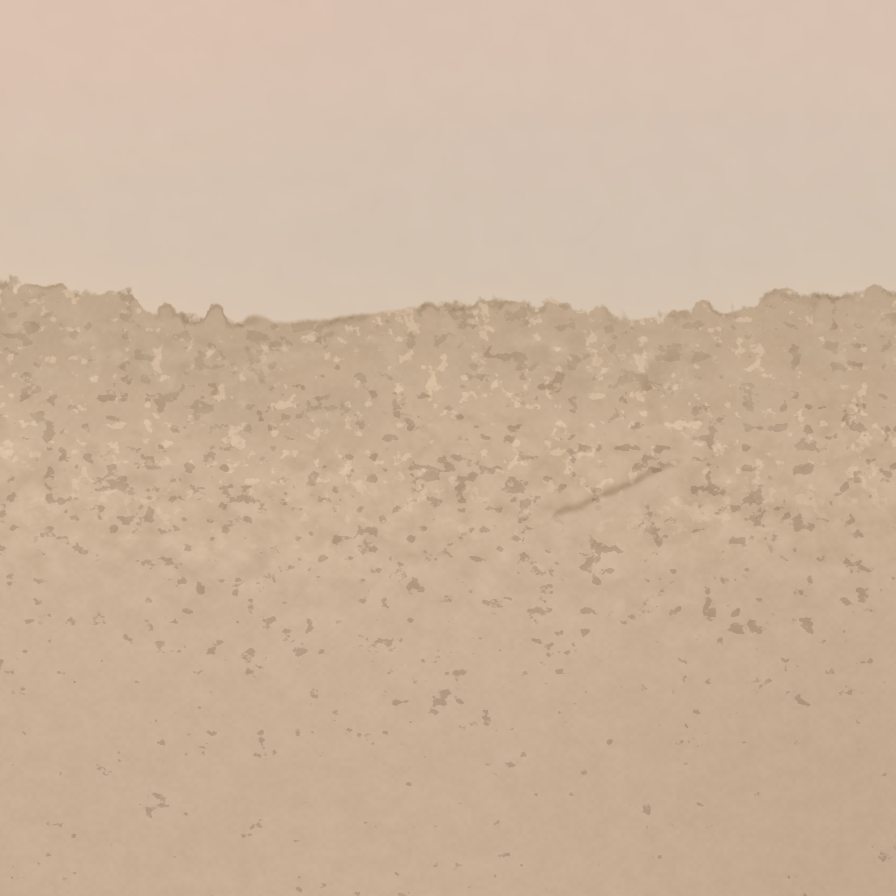
This texture is drawn by a three.js fragment shader. Its source:

```glsl
// A pale dusty sky above a sandy slope with a ragged, scrubby crest.
// Layered value noise breaks up the crest and scatters dark and light flecks
// that thin out downhill; one short slanting ridge crosses the slope.
varying vec2 vUv;

float hash(vec2 p) {
  return fract(sin(dot(p, vec2(127.1, 311.7))) * 43758.5453);
}

float noise(vec2 p) {
  vec2 i = floor(p), f = fract(p);
  f = f * f * (3.0 - 2.0 * f);
  return mix(mix(hash(i), hash(i + vec2(1.0, 0.0)), f.x),
             mix(hash(i + vec2(0.0, 1.0)), hash(i + 1.0), f.x), f.y);
}

float fbm(vec2 p) {
  float sum = 0.0, amp = 0.5;
  for (int i = 0; i < 4; i++) {
    sum += amp * noise(p);
    p = mat2(1.6, 1.2, -1.2, 1.6) * p + 7.3;
    amp *= 0.5;
  }
  return sum / 0.9375;
}

// Height of the crest: a dip left of the middle and another to its right
float crestHeight(float x) {
  return 0.683 - 0.042 * smoothstep(0.0, 0.3, x) + 0.021 * smoothstep(0.3, 0.54, x)
       - 0.017 * smoothstep(0.6, 0.7, x) + 0.028 * smoothstep(0.72, 1.0, x);
}

vec3 skyColor(vec2 p, float above) {
  vec3 sky = mix(vec3(0.827, 0.760, 0.695), vec3(0.850, 0.758, 0.695),
                 smoothstep(0.72, 1.0, p.y));
  sky += vec3(0.012, 0.002, -0.003) * (1.0 - smoothstep(0.0, 0.6, p.x));
  sky += vec3(0.014, 0.008, -0.006) * exp(-max(above, 0.0) * 28.0);
  return sky + 0.012 * (fbm(p * 45.0) - 0.5);
}

vec3 groundColor(vec2 p, float depth) {
  // Patchy shaded band below the crest, opening into smooth sand
  float patches = fbm(p * vec2(11.0, 17.0) + 3.0);
  float clumps = fbm(p * vec2(48.0, 58.0));
  float shade = 1.0 - smoothstep(-0.05, 0.06,
                  depth - 0.10 - 0.16 * (patches - 0.5) - 0.24 * (clumps - 0.5));
  vec3 sand = mix(vec3(0.785, 0.683, 0.585), vec3(0.798, 0.699, 0.594),
                  smoothstep(0.1, 0.45, p.y));
  sand -= 0.022 * smoothstep(0.45, 1.0, p.x) * (1.0 - 0.5 * p.y);
  vec3 color = mix(sand, vec3(0.746, 0.651, 0.548), shade * 0.9);

  // Mottling, strongest in the middle of the slope
  float rough = smoothstep(0.0, 0.05, depth) * (1.0 - smoothstep(0.18, 0.42, depth));
  color += (0.025 + 0.085 * rough) * (clumps - 0.5);

  // Dark flecks, sparser with depth
  float fleck = fbm(p * vec2(72.0, 88.0) + 31.0);
  float limit = mix(0.61, 0.75, smoothstep(0.12, 0.6, depth));
  float dark = smoothstep(limit, limit + 0.09, fleck + 0.12 * (patches - 0.5));
  color -= vec3(0.090, 0.088, 0.082) * dark * (1.0 - 0.5 * shade);

  // Pale grains scattered through the scrub
  float grains = fbm(p * vec2(85.0, 95.0) + 57.0);
  color += vec3(0.070, 0.065, 0.058) * smoothstep(0.62, 0.75, grains)
         * (1.0 - smoothstep(0.12, 0.32, depth));

  // Slanting ridge: lit sand below a broken dark edge
  float along = (p.x - 0.60) / 0.16;
  float offset = p.y - 0.413 - 0.068 * along - 0.010 * (fbm(p * 40.0) - 0.5);
  float span = smoothstep(-0.1, 0.15, along) * (1.0 - smoothstep(0.92, 1.04, along));
  float edge = exp(-pow((offset - 0.004) / 0.0045, 2.0));
  color -= 0.085 * span * edge * smoothstep(0.38, 0.62, noise(p * 30.0) + 0.35 * along);
  float lit = smoothstep(-0.04, -0.008, offset) * (1.0 - smoothstep(-0.006, 0.002, offset));
  color = mix(color, vec3(0.800, 0.698, 0.598), 0.65 * span * lit);

  return color + 0.016 * (noise(p * 210.0) - 0.5);
}

void main() {
  vec2 p = vUv;

  // Ragged crest with tufts, calmer along the bare stretch left of the middle
  float calm = smoothstep(0.23, 0.30, p.x) * (1.0 - smoothstep(0.46, 0.54, p.x));
  float ragged = mix(1.0, 0.25, calm);
  float tufts = smoothstep(0.55, 0.95, noise(vec2(p.x * 42.0, p.y * 12.0)));
  float crest = crestHeight(p.x)
              + ragged * (0.030 * (fbm(p * vec2(65.0, 55.0) + 11.0) - 0.5) + 0.016 * tufts);
  float depth = crest - p.y;
  float baseDepth = crestHeight(p.x) - p.y;

  vec3 sky = skyColor(p, -baseDepth);
  vec3 ground = groundColor(p, baseDepth);

  // Thin broken shadow hugging the crest
  float rim = exp(-pow((depth - 0.004) / 0.004, 2.0));
  ground -= 0.055 * rim * smoothstep(0.3, 0.7, noise(p * vec2(50.0, 20.0) + 5.0));

  gl_FragColor = vec4(mix(sky, ground, smoothstep(-0.003, 0.003, depth)), 1.0);
}
```
